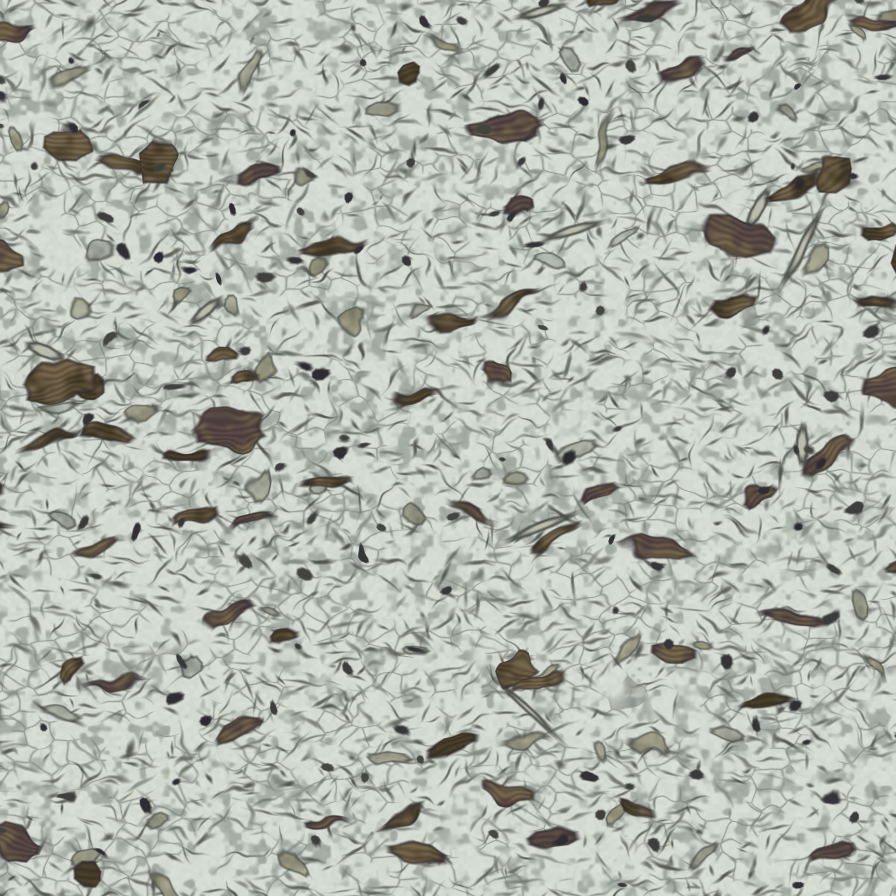
Give the GLSL for this texture, as a three.js fragment shader.

```glsl
// Rock thin section: pale quartz mosaic with fine cracks, brown mica flakes, laths and dark specks.
varying vec2 vUv;

#define TILT 0.12
#define SOFT 0.0016
#define GRAIN_CELLS 42.0
#define PALE vec3(0.835, 0.86, 0.825)
#define GREY vec3(0.64, 0.67, 0.64)
#define CRACK vec3(0.27, 0.28, 0.26)
#define OLIVE vec3(0.57, 0.56, 0.46)
#define BROWN vec3(0.28, 0.24, 0.16)
#define TAN vec3(0.45, 0.39, 0.29)
#define PLUM vec3(0.34, 0.28, 0.27)
#define OPAQUE vec3(0.17, 0.16, 0.19)

float hash(vec2 p) {
  return fract(sin(dot(p, vec2(127.1, 311.7))) * 43758.5453);
}

vec4 hash4(vec2 p) {
  return fract(sin(dot(p, vec2(127.1, 311.7)) + vec4(0.0, 1.3, 2.9, 4.1)) * 43758.5453);
}

float noise(vec2 p) {
  vec2 i = floor(p), f = fract(p);
  f = f * f * (3.0 - 2.0 * f);
  vec2 e = vec2(0.0, 1.0);
  return mix(mix(hash(i), hash(i + e.yx), f.x),
             mix(hash(i + e.xy), hash(i + e.yy), f.x), f.y);
}

vec2 warp(vec2 p, float scale, float amount) {
  return p + amount * (vec2(noise(p * scale), noise(p * scale + 37.0)) - 0.5);
}

// Scattered cut-cornered flakes: x = distance, y = random id, z = offset across the flake
vec3 flakes(vec2 p, float cells, float share, vec2 size, float spread, float seed) {
  vec3 nearest = vec3(1.0, 0.0, 0.0);
  for (int j = -1; j <= 1; j++) {
    for (int i = -1; i <= 1; i++) {
      vec2 cell = floor(p * cells) + vec2(float(i), float(j));
      vec4 a = hash4(cell + seed);
      vec4 b = hash4(cell + seed + 51.7);
      if (a.z > share) continue;
      float angle = TILT + spread * (b.x + b.y - 1.0);
      float c = cos(angle), s = sin(angle);
      vec2 q = p - (cell + a.xy) / cells;
      q = vec2(c * q.x + s * q.y, c * q.y - s * q.x);
      vec2 extent = size * vec2(mix(0.5, 1.4, b.z), mix(0.6, 1.4, b.w));
      vec2 r = q / extent;
      r.x += 0.5 * (a.w - 0.5) * r.y;
      r = abs(r);
      float d = (max(max(r.x, r.y), 0.72 * (r.x + r.y)) - 1.0) * extent.y;
      if (d < nearest.x) nearest = vec3(d, a.w, q.y);
    }
  }
  return nearest;
}

// Distance to the border between irregular grains
float grainBorder(vec2 p) {
  vec2 g = p * GRAIN_CELLS * vec2(0.85, 1.15);
  float first = 8.0, second = 8.0;
  for (int j = -1; j <= 1; j++) {
    for (int i = -1; i <= 1; i++) {
      vec2 cell = floor(g) + vec2(float(i), float(j));
      float d = length(cell + hash4(cell + 9.0).xy - g);
      second = min(second, max(first, d));
      first = min(first, d);
    }
  }
  return 0.5 * (second - first) / GRAIN_CELLS;
}

float cover(float d) {
  return 1.0 - smoothstep(-SOFT, SOFT, d);
}

vec3 paintCracks(vec3 col, vec3 f) {
  return mix(col, mix(CRACK, GREY * 0.85, f.y), 0.9 * cover(f.x));
}

// Mica: mottled brown body, cleavage streaks and a darker rim
vec3 paintMica(vec3 col, vec3 f, float mottle) {
  vec3 body = mix(mix(BROWN, PLUM, step(0.55, f.y)), TAN, smoothstep(0.35, 0.8, mottle));
  body *= 0.94 + 0.1 * sin(f.z * 900.0 + f.y * 20.0);
  body = mix(body, OPAQUE, 0.65 * smoothstep(-0.004, 0.0, f.x));
  return mix(col, body, cover(f.x));
}

void main() {
  vec2 rough = warp(vUv, 48.0, 0.014);
  vec2 wavy = warp(vUv, 65.0, 0.009);

  // Quartz ground with cloudy patches
  float cloud = 0.6 * noise(vUv * 75.0) + 0.4 * noise(vUv * 150.0 + 11.0);
  cloud += 0.12 * (noise(vUv * 9.0) - 0.5);
  vec3 col = mix(GREY, PALE, smoothstep(0.2, 0.48, cloud));
  col += 0.04 * (noise(vUv * 210.0) - 0.5);

  // Broken grain borders and short cracks
  float broken = smoothstep(0.42, 0.62, noise(vUv * 38.0 + 5.0));
  col = mix(col, GREY * 0.72, 0.8 * broken * cover(grainBorder(wavy) - 0.0006));
  col = paintCracks(col, flakes(wavy, 38.0, 0.6, vec2(0.011, 0.0016), 1.5, 3.0));
  col = paintCracks(col, flakes(wavy, 52.0, 0.45, vec2(0.007, 0.0015), 1.8, 17.0));

  // Translucent olive flakes with thin dark rims
  vec3 olive = flakes(rough, 13.0, 0.28, vec2(0.02, 0.008), 1.4, 29.0);
  col = mix(col, CRACK, 0.8 * cover(olive.x));
  col = mix(col, mix(OLIVE, GREY, olive.y) * (0.8 + 0.4 * cloud), cover(olive.x + 0.002));

  // Straight outlined laths
  vec3 lath = flakes(warp(vUv, 30.0, 0.003), 8.0, 0.16, vec2(0.036, 0.0055), 3.1, 43.0);
  col = mix(col, CRACK, 0.9 * cover(lath.x));
  col = mix(col, mix(OLIVE, PALE, 0.6), cover(lath.x + 0.0026));

  // Brown mica, slender and blocky
  float mottle = 0.6 * noise(vUv * 32.0 + 3.0) + 0.4 * noise(vUv * 90.0);
  col = paintMica(col, flakes(rough, 11.0, 0.45, vec2(0.027, 0.009), 0.7, 61.0), mottle);
  col = paintMica(col, flakes(rough, 6.0, 0.28, vec2(0.031, 0.018), 0.9, 83.0), mottle + 0.1);

  // Opaque specks
  vec3 speck = flakes(rough, 20.0, 0.3, vec2(0.0065, 0.0048), 1.5, 97.0);
  col = mix(col, mix(OPAQUE, CRACK, speck.y), cover(speck.x));

  gl_FragColor = vec4(col, 1.0);
}
```
